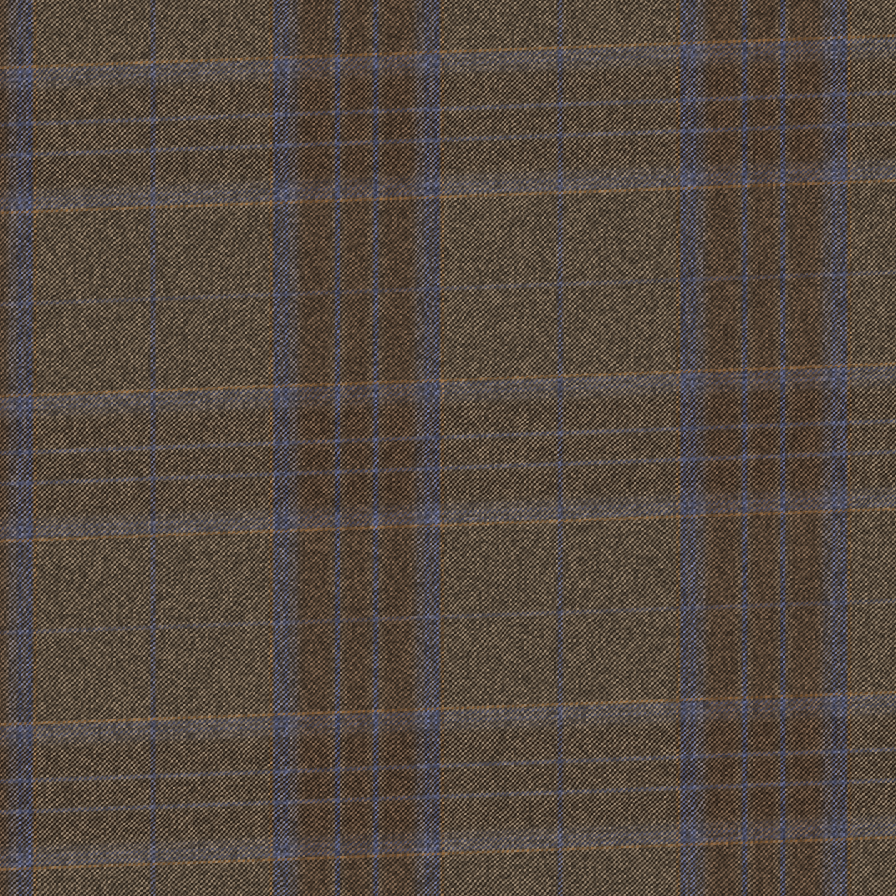
Write a Shadertoy shader that draws this texture.

```glsl
// Woven suiting check: olive ground, muted brown panels, blue stripes, orange edges.
// One mirrored stripe sequence colours warp and weft; a slightly diagonal weave
// decides which thread shows, and hashes make the yarn uneven.

float hash(vec2 p) {
    vec3 q = fract(p.xyx * vec3(0.1031, 0.1030, 0.0973));
    q += dot(q, q.yzx + 33.33);
    return fract((q.x + q.y) * q.z);
}

float noise(vec2 p) {
    vec2 i = floor(p), f = fract(p);
    f = f * f * (3.0 - 2.0 * f);
    float low = mix(hash(i), hash(i + vec2(1, 0)), f.x);
    float high = mix(hash(i + vec2(0, 1)), hash(i + vec2(1, 1)), f.x);
    return mix(low, high, f.y);
}

// Soft-edged stripe around a centre.
float stripe(float d, float centre, float halfWidth) {
    return 1.0 - smoothstep(halfWidth * 0.5, halfWidth * 1.5, abs(d - centre));
}

// Thread colour at t, in repeats; the sequence mirrors about whole values of t.
// edge: distance of the orange line; amounts: strength of blue and orange.
vec3 threadColour(float t, float edge, vec3 ground, vec2 amounts) {
    float d = abs(fract(t + 0.5) - 0.5);
    vec3 blue = vec3(0.31, 0.39, 0.65);
    vec3 orange = vec3(0.62, 0.41, 0.20);

    // Brown panel, relieved by the ground beside the inner blue lines
    float panel = 1.0 - smoothstep(0.12, 0.165, d);
    panel *= 1.0 - 0.6 * stripe(d, 0.047, 0.02);
    vec3 colour = ground * mix(vec3(1.0), vec3(0.87, 0.79, 0.75), panel);

    // Blue band of fine lines, fading inward from its outer edge
    float band = smoothstep(edge - 0.085, edge - 0.03, d);
    band *= 1.0 - smoothstep(edge - 0.009, edge - 0.003, d);
    band *= 0.72 + 0.28 * cos((d - edge + 0.015) * 6.2832 / 0.023);

    // Inner pair and the single line in the open ground
    float fine = max(stripe(d, 0.047, 0.006), 0.75 * stripe(d, 0.5, 0.006));
    colour = mix(colour, blue, max(band, fine) * amounts.x);
    return mix(colour, orange, amounts.y * stripe(d, edge, 0.004));
}

vec3 cloth(vec2 p) {
    // The weft climbs slightly to the right
    float weftY = p.y - 0.036 * p.x;
    vec3 warp = threadColour((p.x - 0.398) / 0.4544, 0.211,
                             vec3(0.505, 0.445, 0.372), vec2(0.64, 0.4));
    vec3 weft = threadColour((weftY - 0.477) / 0.3665, 0.221,
                             vec3(0.198, 0.159, 0.121), vec2(0.38, 0.6));

    // Staggered crossings on wavering threads, leaning into a diagonal
    vec2 thread = vec2(p.x * 360.0, weftY * 370.0);
    vec2 waver = vec2(noise(thread / 5.0), noise(thread / 5.0 + 57.0)) - 0.5;
    vec2 phase = 3.14159 * (thread + 0.7 * waver);
    float crossing = 0.62 * cos(phase.x - phase.y) + 0.38 * cos(phase.x + phase.y);
    float lift = smoothstep(-0.52, 0.52, crossing);

    // Uneven yarn: whole threads, short slubs and single crossings
    vec2 id = floor(thread + 0.5);
    warp *= 0.93 + 0.14 * hash(vec2(id.x, floor(id.y / 9.0)));
    weft *= 0.93 + 0.14 * hash(vec2(floor(id.x / 9.0), id.y + 71.0));
    float grain = 0.77 + 0.46 * hash(id + 17.0);
    return mix(weft, warp, lift) * grain;
}

void mainImage(out vec4 fragColor, in vec2 fragCoord) {
    // Average four samples per pixel
    vec3 sum = vec3(0.0);
    for (int i = 0; i < 4; i++) {
        vec2 offset = vec2(float(i % 2), float(i / 2)) * 0.44 - 0.22;
        sum += cloth((fragCoord + offset) / iResolution.xy);
    }
    fragColor = vec4(sum / 4.0, 1.0);
}
```
